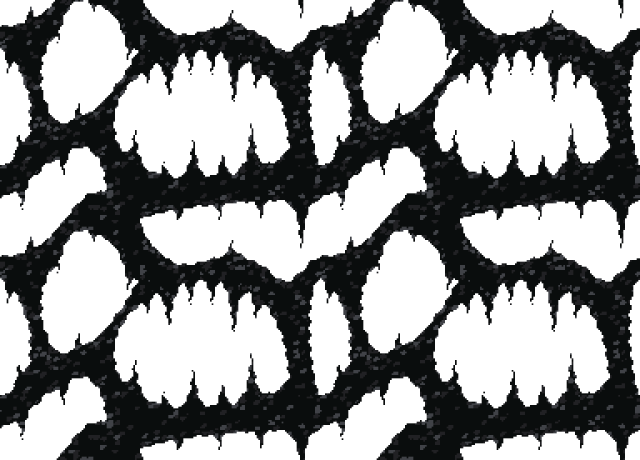
This pattern is drawn by a WebGL 1 fragment shader. Its source:

```glsl
precision highp float;
// Black cave rock with white hollows, stalactites and stalagmites, in chunky cells, two by two repeats.
uniform vec2 u_resolution;

const vec2 TILE = vec2(384.0, 276.0);

vec2 hash2(vec2 p) {
  return fract(sin(vec2(dot(p, vec2(127.1, 311.7)), dot(p, vec2(269.5, 183.3)))) * 4375.85);
}

// Vault profile: 0 at the crown, rising by drop.x to the left and drop.y to the right.
float arch(float x, float crown, vec2 reach, vec2 drop, float power) {
  float u = x < crown ? (crown - x) / reach.x : (x - crown) / reach.y;
  float side = x < crown ? drop.x : drop.y;
  return side * (1.0 - pow(max(1.0 - u * u, 0.0), power));
}

// Row of spikes; every n-th one, starting at pick, has the larger length.
float teeth(float x, float first, float gap, float count, vec2 nthPick, vec2 lengths) {
  float height = 0.0;
  for (int k = 0; k < 6; k++) {
    float i = float(k);
    if (i >= count) break;
    float size = abs(mod(i, nthPick.x) - nthPick.y) < 0.5 ? lengths.y : lengths.x;
    size -= 8.0 * cos(i * 0.8);
    height = max(height, size * exp(-abs(x - first - gap * i) / (1.5 + 0.07 * size)));
  }
  return height;
}

// Positive inside a hollow; y grows downwards.
float hollow(vec2 p, float roof, float ground, float left, float right) {
  return min(min(p.y - roof, ground - p.y), min(p.x - left, right - p.x));
}

float roundHollow(vec2 p) {
  float roof = 1.0 + arch(p.x, 100.0, vec2(50, 65), vec2(75, 58), 1.0)
    + teeth(p.x, 70.0, 42.0, 3.0, vec2(3, 1), vec2(34, 18));
  float ground = 148.0 - arch(p.x, 74.0, vec2(24, 91), vec2(40, 87), 1.0)
    - teeth(p.x, 94.0, 1.0, 1.0, vec2(2, 1), vec2(32));
  return hollow(p, roof, ground, 50.0, 165.0);
}

float jawHollow(vec2 p) {
  float roof = 57.0 + arch(p.x, 262.0, vec2(125, 85), vec2(92, 128), 0.5)
    + teeth(p.x, 177.0, 26.0, 6.0, vec2(3, 1), vec2(30, 60));
  float ground = 214.0 - arch(p.x, 220.0, vec2(83, 127), vec2(63, 40), 0.5)
    - teeth(p.x, 162.0, 35.0, 5.0, vec2(2, 0), vec2(26, 50));
  return hollow(p, roof, ground, 137.0, 347.0);
}

float slotHollow(vec2 p) {
  p.x = mod(p.x + 100.0, TILE.x) - 100.0;
  float roof = 58.0 + arch(p.x, -2.0, vec2(10, 38), vec2(40, 60), 1.0)
    + teeth(p.x, 10.0, 1.0, 1.0, vec2(2, 1), vec2(32));
  float ground = 199.0 - arch(p.x, 2.0, vec2(14, 36), vec2(60, 45), 1.0)
    - teeth(p.x, 23.0, 1.0, 1.0, vec2(2, 1), vec2(34));
  return hollow(p, roof, ground, -12.0, 36.0);
}

// Long winding passage that runs across both tile borders.
float passage(vec2 p) {
  p = mod(p - vec2(160, 170), TILE) + vec2(160, 170);
  float roof = 236.0 - 59.0 * smoothstep(375.0, 483.0, p.x)
    + arch(p.x, 483.0, vec2(316, 29), vec2(32, 60), 0.5)
    + teeth(p.x, 215.0, 49.0, 6.0, vec2(6, 3), vec2(24, 56));
  float dip = (p.x - 345.0) / 25.0;
  float ground = 312.0 + 6.0 * cos((p.x - 222.0) / 18.0) + 20.0 * exp(-dip * dip)
    - 76.0 * smoothstep(395.0, 500.0, p.x)
    - arch(p.x, 225.0, vec2(58, 287), vec2(48, 0), 0.5)
    - teeth(p.x, 278.0, 142.0, 2.0, vec2(2, 1), vec2(28, 26));
  return hollow(p, roof, ground, 167.0, 512.0);
}

// Grey oval facets on wrapping cells, denser near the rim of the rock.
vec3 rock(vec2 p, float rim) {
  vec2 grid = vec2(48, 46), q = p / TILE * grid;
  float nearest = 9.0;
  vec2 id = vec2(0);
  for (int j = -1; j <= 1; j++) for (int i = -1; i <= 1; i++) {
    vec2 cell = floor(q) + vec2(i, j);
    vec2 h = hash2(mod(cell, grid));
    vec2 d = cell + 0.15 + 0.7 * h - q;
    d.y += 0.35 * d.x;
    if (dot(d, d) < nearest) { nearest = dot(d, d); id = mod(cell, grid); }
  }
  vec2 pick = hash2(id + 71.0);
  float lit = step(pick.x, 0.07 + 0.55 * rim) * step(nearest, 0.24);
  vec3 facet = mix(vec3(0.13, 0.13, 0.14), vec3(0.25, 0.26, 0.28), step(0.62, pick.y));
  return mix(vec3(0.04, 0.05, 0.05), facet, lit);
}

vec3 cave(vec2 p) {
  p = mod((floor(p / 2.0) + 0.5) * 2.0, TILE);
  vec2 rough = p + 1.3 * sin(p.yx / TILE.yx * 6.283185 * vec2(17, 23));
  rough = mod(rough, TILE);
  float inside = max(max(roundHollow(rough), jawHollow(rough)),
    max(slotHollow(rough), passage(rough)));
  return inside > 0.0 ? vec3(1) : rock(p, exp(inside / 14.0));
}

void main() {
  // Average of nine samples smooths the cell edges.
  vec3 sum = vec3(0);
  for (int j = 0; j < 3; j++) for (int i = 0; i < 3; i++) {
    vec2 uv = (gl_FragCoord.xy + (vec2(i, j) - 1.0) / 3.0) / u_resolution;
    sum += cave(vec2(uv.x, 1.0 - uv.y) * 2.0 * TILE);
  }
  gl_FragColor = vec4(sum / 9.0, 1.0);
}
```
